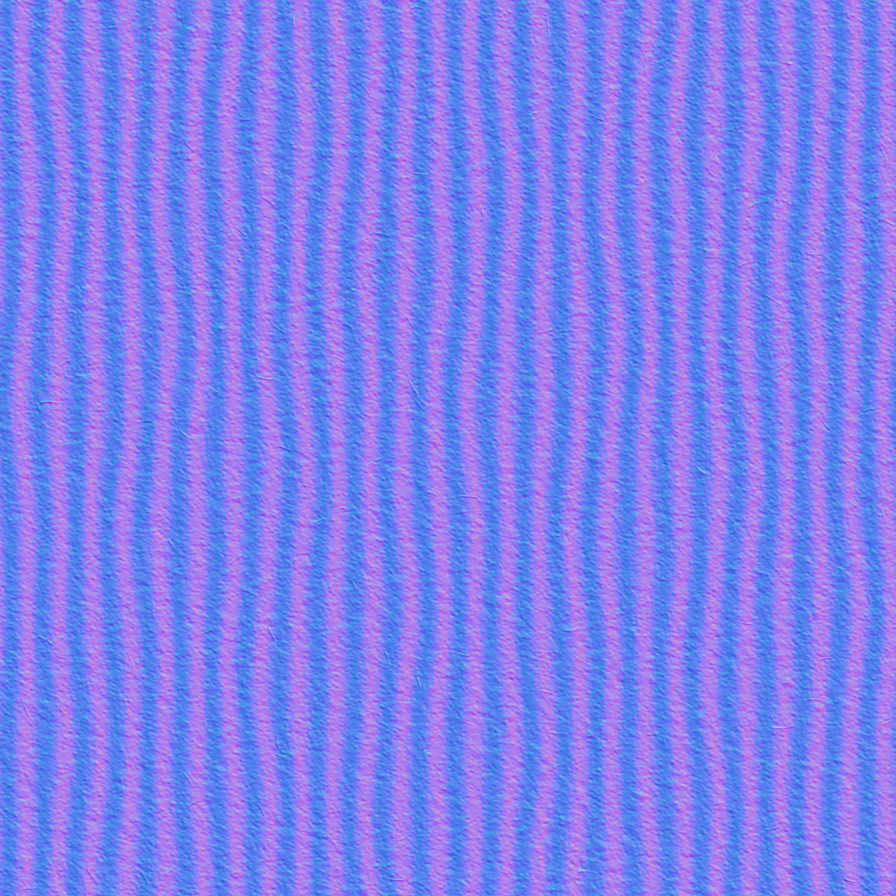
A WebGL 2 fragment shader for this texture map:

```glsl
#version 300 es
precision highp float;
// Tiling normal map of softly wavy vertical ribs on fibrous, grainy paper.

#define RIBS 26.0            // ribs across the canvas
#define RIB_PHASE 0.75       // where the right-facing slope peaks in a repeat
#define RIB_SLOPE 0.43       // steepness of the ribs
#define WAVER 0.085          // sideways drift, in repeats
#define COARSE_CELLS vec2(30.0, 40.0)
#define COARSE_SLOPE 0.055
#define FINE_CELLS vec2(75.0, 96.0)
#define FINE_SLOPE 0.115
#define FIBRE_CELLS 16.0     // fibre grid, one fibre per cell
#define FIBRE_LENGTH 0.011   // half length
#define FIBRE_WIDTH 0.0011
#define FIBRE_SLOPE 1.1

uniform vec2 u_resolution;
out vec4 fragColor;

const float TAU = 6.283185;
const float UP_SCALE = 0.46;  // range of the upward channel

vec3 hash3(vec2 cell) {
  vec3 h = fract(cell.xyx * vec3(0.1031, 0.1030, 0.0973));
  h += dot(h, h.yxz + 33.33);
  return fract((h.xxy + h.yzz) * h.zyx);
}

// Horizontal slope of the ribs, bent by whole-number waves.
float ribSlope(vec2 uv) {
  float drift = sin(TAU * (2.0 * uv.y + 2.0 * uv.x) + 1.0)
              + 0.8 * sin(TAU * (3.0 * uv.y - 4.0 * uv.x) + 4.0)
              + 0.4 * sin(TAU * (5.0 * uv.y + 6.0 * uv.x) + 2.3);
  float phase = RIBS * uv.x + WAVER * drift - RIB_PHASE;
  return RIB_SLOPE * cos(TAU * phase);
}

// Whole-number rotation of the grain; canvas steps map to (3,1) and (-1,3).
vec2 wrapGrain(vec2 cell, vec2 cells) {
  vec2 c = cell / cells;
  vec2 steps = floor(vec2(3.0 * c.x + c.y, 3.0 * c.y - c.x) / 10.0 + 1e-5);
  return cell - cells * (steps.x * vec2(3.0, 1.0) + steps.y * vec2(-1.0, 3.0));
}

// Analytic slope of random bumps and dents on the rotated cell grid.
vec2 grainSlope(vec2 uv, vec2 cells, float seed) {
  vec2 q = cells * vec2(3.0 * uv.x - uv.y, uv.x + 3.0 * uv.y);
  vec2 base = floor(q);
  vec2 slope = vec2(0.0);
  for (int j = -1; j <= 1; j++) {
    for (int i = -1; i <= 1; i++) {
      vec2 cell = base + vec2(i, j);
      vec3 rnd = hash3(wrapGrain(cell, cells) + seed);
      vec2 d = q - cell - rnd.xy;
      float fall = max(0.0, 1.0 - dot(d, d));
      slope += (2.0 * rnd.z - 1.0) * 6.0 * d * fall * fall;
    }
  }
  // Turn the slope back to canvas axes.
  slope.y *= cells.y / cells.x;
  return (slope.x * vec2(3.0, -1.0) + slope.y * vec2(1.0, 3.0)) / sqrt(10.0);
}

// Slope of short, slightly curved fibres lying on the surface.
vec2 fibreSlope(vec2 uv) {
  vec2 q = uv * FIBRE_CELLS;
  vec2 base = floor(q);
  float width = max(FIBRE_WIDTH, 0.55 / u_resolution.y);
  vec2 slope = vec2(0.0);
  for (int j = -1; j <= 1; j++) {
    for (int i = -1; i <= 1; i++) {
      vec2 cell = base + vec2(i, j);
      vec2 wrapped = mod(cell, FIBRE_CELLS);
      vec3 place = hash3(wrapped + 71.0);
      vec3 shape = hash3(wrapped + 137.0);
      vec2 d = (q - cell - place.xy) / FIBRE_CELLS;
      float angle = 2.8 * (place.z - 0.5);
      vec2 along = vec2(cos(angle), sin(angle));
      vec2 across = vec2(-along.y, along.x);
      float u = dot(d, along) / (FIBRE_LENGTH * mix(0.55, 1.2, shape.x));
      float bend = 0.004 * (shape.y - 0.5) * u * u;
      float v = (dot(d, across) - bend) / width;
      float taper = 1.0 - smoothstep(0.6, 1.0, abs(u));
      slope += across * v * exp(-v * v) * taper * mix(0.3, 1.0, shape.z);
    }
  }
  return FIBRE_SLOPE * slope;
}

void main() {
  vec2 uv = gl_FragCoord.xy / u_resolution;
  vec2 slope = vec2(ribSlope(uv), 0.0);
  slope += COARSE_SLOPE * grainSlope(uv, COARSE_CELLS, 11.0);
  slope += FINE_SLOPE * grainSlope(uv, FINE_CELLS, 43.0);
  slope += fibreSlope(uv);

  // Pack the unit normal into colour.
  vec3 normal = normalize(vec3(slope, 1.0));
  fragColor = vec4(0.5 + vec3(0.5, 0.5, UP_SCALE) * normal, 1.0);
}
```
